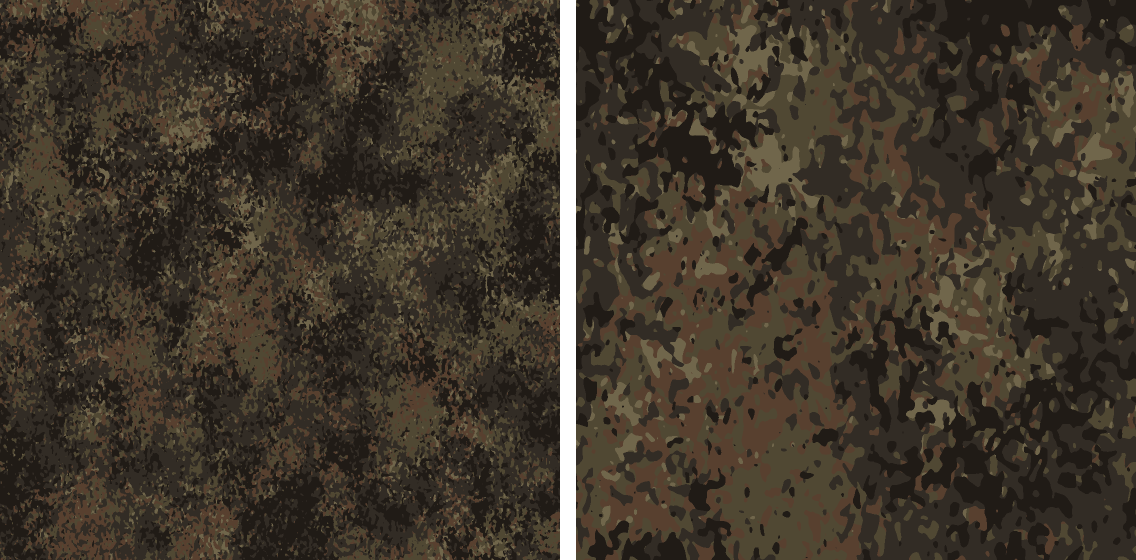
Left: the whole. Right: its middle third, enlarged.
Reproduce this pattern procedurally as a Shadertoy shader.

```glsl
// Dark woodland camouflage: ragged speckled blotches of black, umber, olive, rust and khaki.

const vec3 BLACK = vec3(0.125, 0.105, 0.088);
const vec3 UMBER = vec3(0.198, 0.172, 0.144);
const vec3 OLIVE = vec3(0.312, 0.282, 0.200);
const vec3 RUST  = vec3(0.345, 0.250, 0.186);
const vec3 KHAKI = vec3(0.440, 0.400, 0.295);
const int SUBSAMPLES = 2;

float hash(vec2 p) {
    vec3 q = fract(vec3(p.xyx) * 0.1031);
    q += dot(q, q.yzx + 33.33);
    return fract((q.x + q.y) * q.z);
}

// Value noise with zero mean and roughly unit deviation
float noise(vec2 p, float seed) {
    p += seed * vec2(37.3, 71.7);
    vec2 cell = floor(p), f = fract(p);
    f = f * f * (3.0 - 2.0 * f);
    float low  = mix(hash(cell), hash(cell + vec2(1, 0)), f.x);
    float high = mix(hash(cell + vec2(0, 1)), hash(cell + vec2(1, 1)), f.x);
    return (mix(low, high, f.y) - 0.5) * 4.66;
}

vec2 rotate(vec2 p, float angle) {
    float c = cos(angle), s = sin(angle);
    return vec2(c * p.x - s * p.y, s * p.x + c * p.y);
}

// Large soft blotches, slightly taller than wide
float blotches(vec2 uv, float frequency, float seed) {
    vec2 p = rotate(uv * vec2(1.1, 0.9), 0.5 + seed);
    return 0.96 * noise(p * frequency, seed) + 0.28 * noise(p * frequency * 0.35, seed + 1.0);
}

// Breaks a blotch up into clumps and upright grains; weights keep unit deviation
float speckle(vec2 uv, float blotch, float seed) {
    float clump = noise(rotate(uv, 0.6 + seed) * 52.0, seed);
    vec2 bent = uv + 0.0015 * vec2(clump, noise(uv * 60.0, seed + 1.0));
    float grain = noise(bent * vec2(195.0, 140.0), seed + 2.0);
    float fine = noise(rotate(bent * vec2(290.0, 215.0), 0.3), seed + 3.0);
    return 0.58 * blotch + 0.36 * clump + 0.58 * grain + 0.44 * fine;
}

vec3 camouflage(vec2 uv) {
    // Umber partly follows the black blotches, so it fringes them
    float shade = blotches(uv, 17.0, 1.0);
    float dusk = 0.55 * shade + 0.83 * blotches(uv, 13.0, 5.0);

    float rust  = speckle(uv, blotches(uv, 12.0, 9.0), 11.0);
    float khaki = speckle(uv, blotches(uv, 11.0, 15.0), 17.0);
    float umber = speckle(uv, dusk, 23.0);
    float black = speckle(uv, 1.15 * shade, 29.0);

    // Paint from the lightest ground up to the darkest cover
    vec3 color = OLIVE;
    color = mix(color, RUST, step(0.30, rust));
    color = mix(color, KHAKI, step(1.10, khaki));
    color = mix(color, UMBER, step(0.08, umber));
    return mix(color, BLACK, step(0.77, black));
}

void mainImage(out vec4 fragColor, in vec2 fragCoord) {
    // Average a small grid inside each pixel to smooth the edges
    vec3 total = vec3(0.0);
    for (int y = 0; y < SUBSAMPLES; y++) {
        for (int x = 0; x < SUBSAMPLES; x++) {
            vec2 offset = (vec2(x, y) + 0.5) / float(SUBSAMPLES) - 0.5;
            total += camouflage((fragCoord + offset) / iResolution.y);
        }
    }
    fragColor = vec4(total / float(SUBSAMPLES * SUBSAMPLES), 1.0);
}
```
